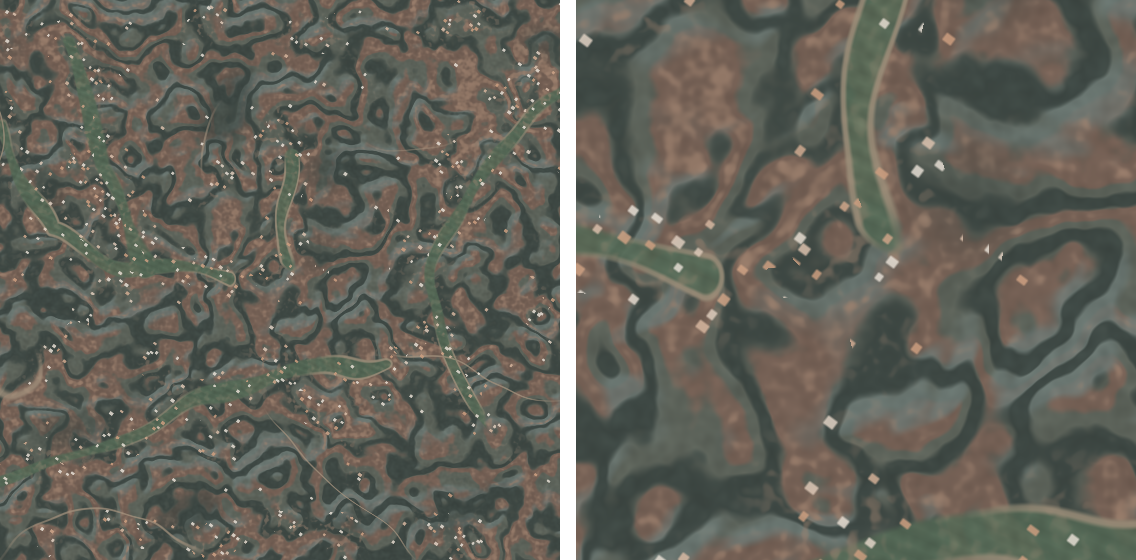
Left, the full canvas; right, a detail of the centre.
A three.js fragment shader for this texture:

```glsl
// Aerial view of folded brown and teal hills with green valleys, roads and scattered houses.
varying vec2 vUv;

const vec3 DARK_WOOD = vec3(0.225, 0.265, 0.25);
const vec3 GREY_GREEN = vec3(0.36, 0.385, 0.35);
const vec3 HAZY_SLOPE = vec3(0.43, 0.485, 0.47);
const vec3 BROWN_SOIL = vec3(0.455, 0.375, 0.33);
const vec3 PALE_SOIL = vec3(0.58, 0.475, 0.405);
const vec3 FIELD_GREEN = vec3(0.34, 0.425, 0.345);
const vec3 ROAD_TAN = vec3(0.64, 0.57, 0.49);
const vec3 ROOF_WHITE = vec3(0.90, 0.87, 0.83);
const vec3 ROOF_WARM = vec3(0.80, 0.62, 0.50);

const float HILL_FREQ = 11.0;
const float BAND_RATE = 9.0;
const float VALLEY_HALF_WIDTH = 0.011;
const float ROAD_HALF_WIDTH = 0.0013;
const float HOUSE_GRID = 95.0;
const float HOUSE_CHANCE = 0.10;
const float SOFTNESS = 0.0018;

vec2 hash2(vec2 p) {
  vec3 q = fract(p.xyx * vec3(0.1031, 0.1030, 0.0973));
  q += dot(q, q.yzx + 33.33);
  return fract((q.xx + q.yz) * q.zy);
}

float corner(vec2 cell, vec2 f, vec2 o) {
  return dot(hash2(cell + o) * 2.0 - 1.0, f - o);
}

// Gradient noise, roughly -1 to 1
float noise(vec2 p) {
  vec2 i = floor(p), f = fract(p);
  vec2 u = f * f * f * (f * (f * 6.0 - 15.0) + 10.0);
  float low = mix(corner(i, f, vec2(0, 0)), corner(i, f, vec2(1, 0)), u.x);
  float high = mix(corner(i, f, vec2(0, 1)), corner(i, f, vec2(1, 1)), u.x);
  return 1.6 * mix(low, high, u.y);
}

vec2 warp(vec2 p, float freq, float amount) {
  return p + amount * vec2(noise(p * freq + 11.0), noise(p * freq + 47.0));
}

float terrain(vec2 p) {
  vec2 q = warp(p, 8.0, 0.025) * HILL_FREQ + 60.0;
  return noise(q) + 0.45 * noise(q * 2.0 + 7.0) + 0.14 * noise(q * 4.1 + 19.0);
}

float segment(vec2 p, vec2 a, vec2 b) {
  vec2 d = b - a;
  return length(p - a - d * clamp(dot(p - a, d) / dot(d, d), 0.0, 1.0));
}

// Distance to the main valley lines
float valleyDistance(vec2 p) {
  float d = segment(p, vec2(-0.05, 0.12), vec2(0.42, 0.30));
  d = min(d, segment(p, vec2(0.42, 0.30), vec2(0.68, 0.37)));
  d = min(d, segment(p, vec2(0.13, 0.93), vec2(0.18, 0.70)));
  d = min(d, segment(p, vec2(0.18, 0.70), vec2(0.28, 0.52)));
  d = min(d, segment(p, vec2(0.0, 0.76), vec2(0.10, 0.58)));
  d = min(d, segment(p, vec2(0.10, 0.58), vec2(0.40, 0.49)));
  d = min(d, segment(p, vec2(0.51, 0.73), vec2(0.52, 0.52)));
  float bend = p.y - 0.47;
  float eastern = abs(p.x - 0.78 - 1.7 * bend * bend) / sqrt(1.0 + 11.6 * bend * bend);
  return min(d, eastern + 0.5 * max(0.27 - p.y, 0.0));
}

float line(float d, float halfWidth) {
  return 1.0 - smoothstep(halfWidth - SOFTNESS * 0.5, halfWidth + SOFTNESS, abs(d));
}

// Soft boxes in jittered cells: x is coverage, y is tint
vec2 houses(vec2 p, float chance) {
  vec2 result = vec2(0.0);
  for (int layer = 0; layer < 2; layer++) {
    float k = float(layer);
    vec2 q = mat2(0.8, 0.6, -0.6, 0.8) * p * HOUSE_GRID + 200.0 + 37.4 * k;
    vec2 pick = hash2(floor(q) + 91.0 * k);
    vec2 jitter = hash2(floor(q) + 300.0 + 53.0 * k);
    vec2 size = mix(vec2(0.10), vec2(0.26, 0.20), jitter.yx);
    vec2 away = abs(fract(q) - mix(vec2(0.4), vec2(0.6), jitter)) - size;
    float d = length(max(away, 0.0)) / HOUSE_GRID;
    float cover = (1.0 - smoothstep(0.0, SOFTNESS, d)) * step(pick.x, chance);
    if (cover > result.x) result = vec2(cover, pick.y);
  }
  return result;
}

void main() {
  vec2 p = vUv;
  float h = terrain(p);
  float slope = (terrain(p + vec2(-0.002, 0.004)) - h) * 10.0;
  float region = noise(p * 4.0 + 23.0);
  float phase = h * BAND_RATE + 1.6 * noise(p * 6.0 + 5.0);
  float grain = noise(p * 75.0) + 0.7 * noise(p * 150.0 + 9.0);

  // Hillsides: soil and woodland follow the height contours
  float soil = sin(phase) + 0.6 * region + 0.25 * grain;
  float wood = sin(phase + 2.4) - 0.5 * region + 0.25 * grain;
  vec3 color = mix(GREY_GREEN, BROWN_SOIL, smoothstep(-0.1, 0.6, soil));
  color = mix(color, HAZY_SLOPE, 0.75 * smoothstep(0.1, 1.1, slope - 0.4 * region));
  color = mix(color, PALE_SOIL, 0.75 * smoothstep(0.75, 1.4, soil + 0.2 * grain));
  color = mix(color, DARK_WOOD, 0.9 * smoothstep(0.25, 0.95, wood));
  color = mix(color, DARK_WOOD, 0.6 * smoothstep(0.35, 0.75, noise(p * 6.0 + 71.0)));

  // Valley floors with faint field strips
  float valley = valleyDistance(warp(p, 7.0, 0.03));
  float width = VALLEY_HALF_WIDTH * (1.0 + 0.6 * noise(p * 9.0 + 31.0));
  float strips = abs(fract(dot(p, vec2(35.0, 80.0))) - 0.5);
  vec3 field = FIELD_GREEN * (0.94 + 0.16 * strips);
  color = mix(color, field, 0.85 * (1.0 - smoothstep(width - 0.002, width + 0.003, valley)));

  // Settled ground, brighter and mottled
  float village = 0.6 * exp(-pow((valley - 0.02) / 0.02, 2.0)) + smoothstep(0.1, 0.6, noise(p * 9.0 + 83.0));
  color = mix(color, PALE_SOIL, 0.45 * min(village, 1.0) * smoothstep(0.1, 0.7, grain));
  color *= 1.0 + 0.08 * grain;

  // Roads beside the valleys and over the hills
  float valleyRoad = line(valley - width, ROAD_HALF_WIDTH) * smoothstep(-0.1, 0.3, noise(p * 5.0 + 13.0));
  float hillRoad = line(noise(warp(p, 9.0, 0.02) * 2.7 + 3.0) / 3.0, ROAD_HALF_WIDTH);
  hillRoad *= smoothstep(-0.1, 0.2, noise(p * 3.0 + 57.0));
  color = mix(color, ROAD_TAN, 0.75 * max(valleyRoad, hillRoad));

  // Houses gather in the settled ground
  vec2 house = houses(p, 0.006 + HOUSE_CHANCE * village);
  color = mix(color, mix(ROOF_WARM, ROOF_WHITE, smoothstep(0.1, 0.7, house.y)), 0.85 * house.x);
  gl_FragColor = vec4(color, 1.0);
}
```
